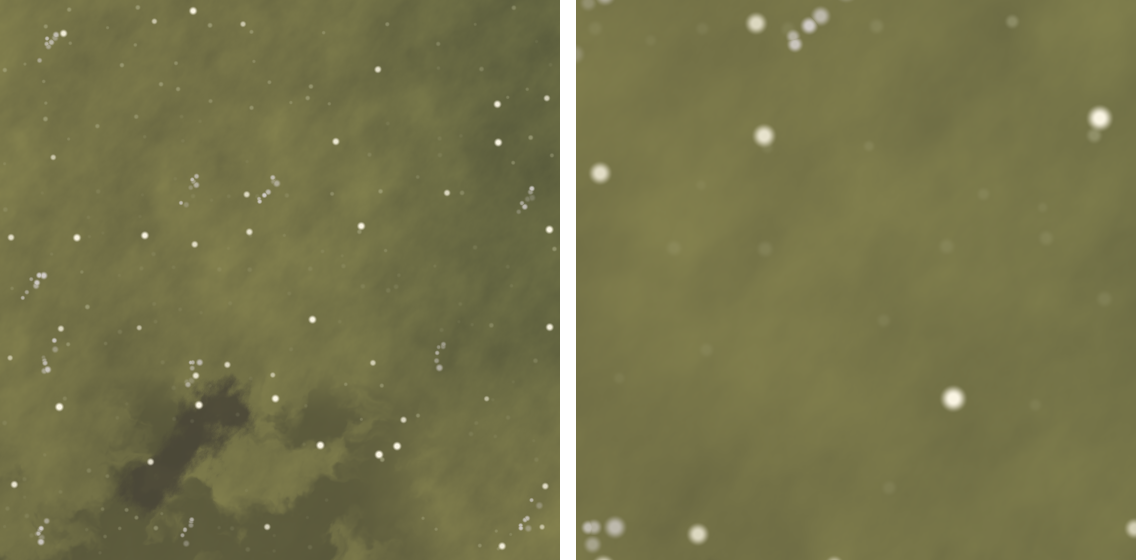
Left, the full canvas; right, a detail of the centre.
A WebGL 1 fragment shader for this texture:

```glsl
precision highp float;
// Shallow olive water over a mottled bed, with dark weed near the bottom
// and small sun glints. Layered cellular noise makes the murk; glints are
// jittered soft dots on grids, some gathered into slanted strings.
uniform vec2 u_resolution;

vec2 hash2(vec2 p) {
  vec3 q = fract(p.xyx * vec3(0.1031, 0.1030, 0.0973));
  q += dot(q, q.yzx + 33.33);
  return fract((q.xx + q.yz) * q.zy);
}

// Smooth cellular noise: random values blended around jittered points.
float cellNoise(vec2 p) {
  vec2 cell = floor(p), f = p - cell;
  float sum = 0.0, total = 0.001;
  for (int y = -1; y <= 1; y++) {
    for (int x = -1; x <= 1; x++) {
      vec2 o = vec2(float(x), float(y));
      vec2 d = o + 0.25 + 0.5 * hash2(cell + o) - f;
      float w = max(0.0, 1.0 - dot(d, d) / 1.5);
      w *= w * w;
      sum += w * hash2(cell + o + 71.0).x;
      total += w;
    }
  }
  return sum / total;
}

float layeredNoise(vec2 p) {
  float sum = 0.0, amp = 0.5;
  for (int i = 0; i < 5; i++) {
    sum += amp * cellNoise(p);
    p = mat2(1.6, 1.2, -1.2, 1.6) * p + 17.3;
    amp *= 0.56;
  }
  return sum / 1.07;
}

float softDot(vec2 d, float radius) {
  return 1.0 - smoothstep(0.25 * radius, radius, length(d));
}

// One jittered dot in a share of the grid cells.
float scatteredDots(vec2 p, float cells, float share, float radius, float seed) {
  vec2 cell = floor(p * cells);
  vec2 pick = hash2(cell + seed);
  vec2 centre = (cell + 0.2 + 0.6 * hash2(cell + seed + 31.0)) / cells;
  float size = radius * mix(0.65, 1.0, pick.y);
  return step(pick.x, share) * mix(0.55, 1.1, pick.y) * softDot(p - centre, size);
}

// Short strings of dots, leaning up and to the right.
float glintStrings(vec2 p) {
  vec2 cell = floor(p * 7.0);
  vec2 centre = (cell + 0.36 + 0.28 * hash2(cell + 5.0)) / 7.0;
  float light = 0.0;
  for (int i = 0; i < 7; i++) {
    vec2 r = hash2(cell * 9.0 + float(i) * 13.7 + 3.0);
    vec2 offset = (r.x - 0.5) * vec2(0.028, 0.062) + vec2((r.y - 0.5) * 0.02, 0.0);
    float power = mix(0.2, 0.9, fract(r.x * 7.0 + r.y * 5.0));
    light = max(light, power * softDot(p - centre - offset, mix(0.005, 0.0085, r.y)));
  }
  return light * step(hash2(cell + 47.0).x, 0.27);
}

void main() {
  vec2 p = gl_FragCoord.xy / u_resolution.y;

  // Slanted coordinates stretch the murk along the up-right diagonal.
  vec2 slant = vec2(dot(p, vec2(0.82, -0.57)), 0.65 * dot(p, vec2(0.57, 0.82)));
  float broad = layeredNoise(slant * 4.0 + 8.0);
  float mottle = layeredNoise(slant * 16.0 + 40.0);
  float fine = layeredNoise(slant * 52.0 + 90.0);

  // Water tone: lighter at left and bottom, greener and darker top right.
  float shade = smoothstep(0.35, 1.05, p.x) * smoothstep(0.05, 0.5, p.y);
  float tone = 0.72 - 0.34 * shade + 1.1 * (broad - 0.5)
             + 0.75 * (mottle - 0.5) + 0.35 * (fine - 0.5);
  vec3 water = mix(vec3(0.36, 0.355, 0.235), vec3(0.495, 0.485, 0.295), clamp(tone, -0.1, 1.15));
  water += shade * vec3(-0.012, 0.002, 0.0);

  // Weed: one long diagonal clump and ragged patches in the lower band.
  vec2 warped = p + 0.13 * (vec2(mottle, layeredNoise(p * 11.0 + 60.0)) - 0.5);
  vec2 along = vec2(0.13, 0.16), from = warped - vec2(0.27, 0.12);
  float reach = length(from - along * clamp(dot(from, along) / dot(along, along), 0.0, 1.0));
  float clump = 1.0 - smoothstep(0.015, 0.065, reach + 0.07 * (fine - 0.5));
  float band = (1.0 - smoothstep(0.24, 0.37, p.y)) * (1.0 - smoothstep(0.6, 0.85, p.x));
  float ragged = layeredNoise(warped * vec2(5.5, 7.5) + 23.0);
  float patches = band * smoothstep(0.49, 0.64, ragged);
  vec3 color = mix(water, vec3(0.325, 0.32, 0.22), 0.75 * patches);
  color = mix(color, vec3(0.285, 0.27, 0.215), 0.85 * clump);

  // Sun glints: faint specks, slanted strings, then bright single dots.
  float crowd = smoothstep(0.35, 0.65, cellNoise(p * 6.0 + 11.0));
  float specks = scatteredDots(p, 30.0, 0.2, 0.0062, 7.0) * mix(0.15, 0.5, crowd);
  float strings = glintStrings(p);
  float sparks = scatteredDots(p, 13.0, 0.22, 0.0095, 19.0);
  color = mix(color, vec3(0.72, 0.72, 0.58), specks);
  color = mix(color, vec3(0.86, 0.84, 0.84), strings);
  color = mix(color, vec3(0.98, 0.96, 0.89), min(sparks, 1.0));

  gl_FragColor = vec4(color, 1.0);
}
```
